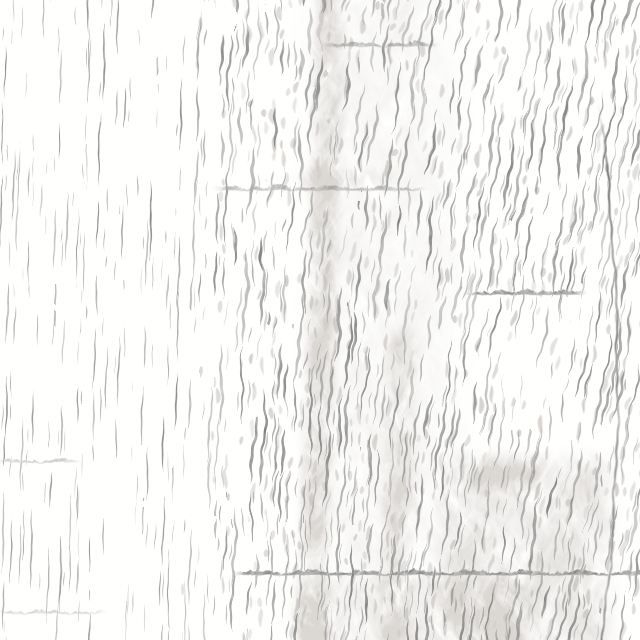
This texture is drawn by a Shadertoy shader. Its source:

```glsl
// Bleached wood: broken grey grain lines, pale stains and cross cracks on white.
#define COLUMNS 56.0
#define GRAIN_ROWS 9.0
#define GRAIN_WIDTH 0.0021
#define LEAN 0.13
#define WOBBLE 0.0028
#define STAIN_AMOUNT 0.85
#define CRACK_WIDTH 0.0028
#define EDGE_SOFTNESS 0.0010
#define PAPER vec3(1.0, 1.0, 0.995)
#define STAIN vec3(0.85, 0.835, 0.82)
#define FLECK vec3(0.74, 0.72, 0.70)
#define INK vec3(0.50, 0.505, 0.50)

vec3 hash3(vec2 p) {
    vec3 q = fract(p.xyx * vec3(0.1031, 0.1030, 0.0973));
    q += dot(q, q.yxz + 33.33);
    return fract((q.xxy + q.yzz) * q.zyx);
}

// Warped layered sines, roughly -1 to 1.
float waves(vec2 p) {
    float sum = 0.0, amp = 0.55;
    for (int i = 0; i < 4; i++) {
        p += 0.7 * sin(p.yx * 1.3 + float(i) * 2.1);
        sum += amp * sin(p.x) * cos(p.y);
        p = mat2(1.5, 1.1, -1.1, 1.5) * p + 4.7;
        amp *= 0.62;
    }
    return sum;
}

// Soft-edged rectangle.
float patchMask(vec2 p, vec2 center, vec2 halfSize, float blur) {
    vec2 d = abs(p - center) - halfSize;
    vec2 m = 1.0 - smoothstep(vec2(-blur), vec2(blur), d);
    return m.x * m.y;
}

// Tapered dashes scattered in staggered columns of cells.
float dashes(vec2 p, vec2 cells, float seed, float halfWidth, float presence, float soft) {
    float ink = 0.0;
    float column = floor(p.x * cells.x);
    for (int i = -1; i <= 1; i++) {
        float c = column + float(i);
        vec3 lane = hash3(vec2(c + 50.0, seed));
        float shiftedY = p.y * cells.y + lane.x * 7.0;
        float row = floor(shiftedY);
        for (int j = -1; j <= 1; j++) {
            float r = row + float(j);
            vec3 h = hash3(vec2(c + 90.0, r + 31.0 + seed * 17.0));
            vec3 k = hash3(vec2(r + 73.0 + seed * 5.0, c + 160.0));
            float x = (c + 0.5 + (lane.y - 0.5) * 0.7 + (h.x - 0.5) * 0.35) / cells.x;
            float t = (shiftedY - r - 0.2 - 0.6 * h.y) / mix(0.22, 0.62, h.z);
            float taper = sqrt(max(0.0, 1.0 - t * t));
            float w = mix(-soft, halfWidth * mix(0.6, 1.25, k.x), taper);
            float line = 1.0 - smoothstep(w - soft, w + soft, abs(p.x - x));
            ink = max(ink, line * mix(0.4, 1.0, k.y) * step(k.z, presence));
        }
    }
    return ink;
}

// Ragged horizontal crack; span holds its left and right end.
float crack(vec2 p, float y, vec2 span, float width, float soft) {
    float n = waves(vec2(p.x * 75.0, y * 90.0));
    float rough = waves(p * 160.0);
    float d = abs(p.y - y - 0.003 * n - 0.0015 * rough);
    float ends = smoothstep(span.x - 0.01, span.x + 0.02, p.x)
               * (1.0 - smoothstep(span.y - 0.02, span.y + 0.01, p.x));
    float w = width * (0.8 + 0.7 * n);
    return ends * (1.0 - smoothstep(w - soft, w + 2.0 * soft, d)) * (0.65 + 0.35 * rough);
}

void mainImage(out vec4 fragColor, in vec2 fragCoord) {
    vec2 uv = fragCoord / iResolution.y;
    float soft = max(EDGE_SOFTNESS, 0.6 / iResolution.y);

    // Grain coordinates lean and wobble more towards the right.
    float dense = smoothstep(0.26, 0.40, uv.x);
    float lean = 0.025 + LEAN * smoothstep(0.25, 0.85, uv.x);
    float bend = sin(uv.y * 31.0 + uv.x * 17.0) + 0.6 * sin(uv.y * 83.0 - uv.x * 41.0)
               + 0.35 * sin(uv.y * 190.0 + uv.x * 97.0);
    vec2 grain = uv;
    grain.x += WOBBLE * mix(0.35, 1.0, dense) * bend - lean * (uv.y - 0.5);

    // Stains: upright bands and a blotchy lower right area.
    float mottle = waves(uv * vec2(42.0, 26.0));
    float fine = waves(uv * vec2(150.0, 90.0) + 9.0);
    float bandX = uv.x - 0.03 * (uv.y - 0.5);
    float stain = 0.75 * patchMask(vec2(bandX, uv.y), vec2(0.502, 0.4), vec2(0.02, 0.7), 0.014);
    stain += 0.6 * patchMask(vec2(bandX, uv.y), vec2(0.63, 0.2), vec2(0.018, 0.28), 0.02);
    stain += 0.55 * patchMask(uv, vec2(0.82, 0.13), vec2(0.13, 0.15), 0.03);
    stain += 0.5 * patchMask(uv, vec2(0.64, 0.04), vec2(0.18, 0.055), 0.02);
    stain += 0.6 * patchMask(uv, vec2(0.79, 0.26), vec2(0.06, 0.018), 0.025);
    stain += 0.5 * patchMask(uv, vec2(0.54, 0.72), vec2(0.07, 0.012), 0.015);
    stain += 0.22 * patchMask(uv, vec2(0.60, 0.6), vec2(0.10, 0.5), 0.06);
    stain = clamp(stain * (0.85 + 0.7 * mottle + 0.4 * fine), 0.0, 1.1) * STAIN_AMOUNT;

    // Grain lines, thin and sparse on the left, dense on the right.
    float clearing = patchMask(uv, vec2(0.84, 0.41), vec2(0.10, 0.11), 0.04);
    float thin = mix(0.55, 1.0, dense) * (1.0 - 0.3 * clearing);
    float presence = mix(0.44, 0.84, dense) + 0.15 * waves(uv * 9.0) - 0.15 * clearing;
    float ink = dashes(grain, vec2(COLUMNS, GRAIN_ROWS), 1.0, GRAIN_WIDTH * thin, presence, soft);
    float hair = dashes(grain, vec2(COLUMNS * 1.25, GRAIN_ROWS * 2.4), 2.0,
                        GRAIN_WIDTH * 0.6 * thin, presence * 0.5, soft);
    float fleck = dashes(grain, vec2(COLUMNS * 1.1, GRAIN_ROWS * 4.0), 3.0,
                         GRAIN_WIDTH * 1.5, presence * dense * 0.4, soft * 1.8);
    ink = max(ink * (0.88 + 0.2 * fine), hair * 0.65);

    // Cross cracks and one long upright split.
    float cracks = crack(uv, 0.104, vec2(0.37, 1.1), CRACK_WIDTH, soft);
    cracks = max(cracks, crack(uv, 0.542, vec2(0.73, 0.91), CRACK_WIDTH, soft));
    cracks = max(cracks, 0.6 * crack(uv, 0.705, vec2(0.34, 0.66), CRACK_WIDTH, soft));
    cracks = max(cracks, 0.7 * crack(uv, 0.930, vec2(0.51, 0.68), CRACK_WIDTH, soft));
    cracks = max(cracks, 0.5 * crack(uv, 0.279, vec2(0.0, 0.12), CRACK_WIDTH * 0.6, soft));
    cracks = max(cracks, 0.4 * crack(uv, 0.043, vec2(0.0, 0.16), CRACK_WIDTH * 0.6, soft));
    float splitX = 0.965 - 0.15 * (uv.y - 0.4) * (uv.y - 0.4) + 0.0015 * bend;
    float split = 1.0 - smoothstep(0.0, 0.0015 + 2.0 * soft, abs(uv.x - splitX));
    split *= (1.0 - smoothstep(0.75, 0.85, uv.y)) * (0.7 + 0.4 * mottle);

    vec3 color = mix(PAPER, STAIN, stain);
    color = mix(color, FLECK, fleck * 0.65);
    color = mix(color, INK, clamp(max(ink, max(cracks, split)), 0.0, 1.0));
    fragColor = vec4(color, 1.0);
}
```
